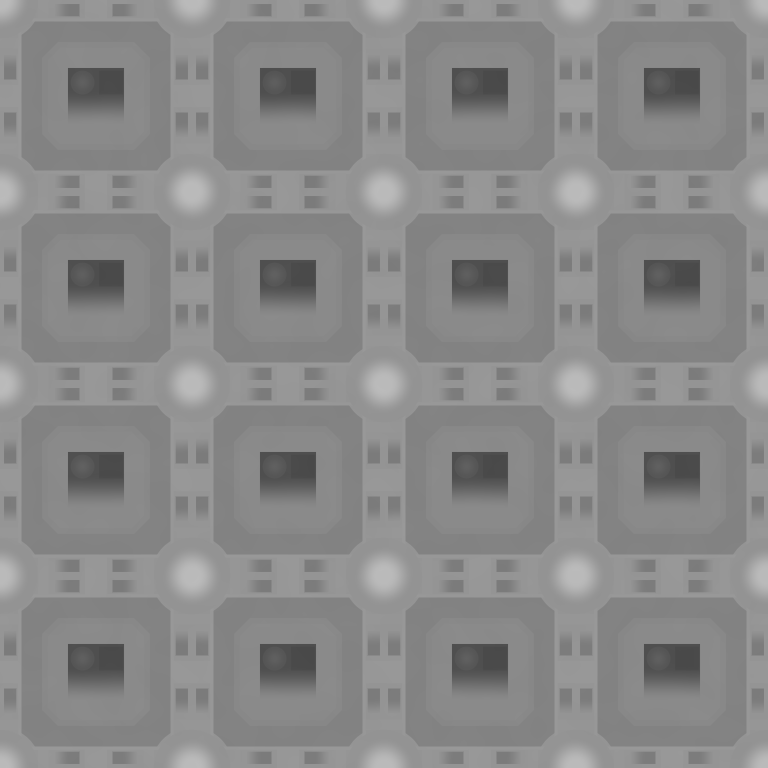
Reproduce this texture map procedurally as a Shadertoy shader.

```glsl
// Grey riveted lattice: chamfered panels with shaded square recesses, slotted beams and domed joints.
#define REPEATS 4.0
#define BEAM_HALF 0.112
#define JOINT_RADIUS 0.199
#define DOME_RADIUS 0.157
#define INSET_HALF 0.281
#define RECESS_HALF 0.146
#define PANEL_GREY 0.512
#define INSET_GREY 0.541
#define BEAM_GREY 0.582
#define SLOT_GREY 0.485
#define RECESS_GREY 0.298
#define WEAR 0.008

// Antialiased coverage of a signed distance, both in cell units.
float cover(float d, float pixel) {
    return clamp(0.5 - d / pixel, 0.0, 1.0);
}

float boxDistance(vec2 p, vec2 halfSize) {
    vec2 d = abs(p) - halfSize;
    return length(max(d, 0.0)) + min(max(d.x, d.y), 0.0);
}

float chamferBox(vec2 p, float halfSize, float cut) {
    vec2 a = abs(p);
    return max(max(a.x, a.y) - halfSize, (a.x + a.y - 2.0 * halfSize + cut) * 0.7071);
}

// Gradient noise that wraps after a whole number of lattice steps.
vec2 latticeGradient(vec2 node, float period) {
    node = mod(node, period);
    float angle = 6.2832 * fract(sin(dot(node, vec2(127.1, 311.7))) * 43758.5);
    return vec2(cos(angle), sin(angle));
}

float gradientNoise(vec2 p, float period) {
    vec2 i = floor(p), f = p - i;
    vec2 u = f * f * f * (f * (f * 6.0 - 15.0) + 10.0);
    vec2 e = vec2(1.0, 0.0);
    float a = dot(latticeGradient(i, period), f);
    float b = dot(latticeGradient(i + e.xy, period), f - e.xy);
    float c = dot(latticeGradient(i + e.yx, period), f - e.yx);
    float d = dot(latticeGradient(i + e.xx, period), f - e.xx);
    return mix(mix(a, b, u.x), mix(c, d, u.x), u.y);
}

// Recessed square: dark at the top, fading into the inset at the bottom.
float shadeRecess(float grey, vec2 p, float pixel) {
    float floorGrey = RECESS_GREY + 0.012;
    float tile = boxDistance(p - vec2(0.078, 0.070), vec2(0.062));
    floorGrey = mix(floorGrey, RECESS_GREY - 0.008, cover(tile, pixel));
    float r = length(p - vec2(-0.070, 0.070));
    float knobGrey = mix(0.375, 0.335, smoothstep(0.0, 0.062, r));
    floorGrey = mix(floorGrey, knobGrey, cover(r - 0.062, pixel));
    float depth = smoothstep(-0.155, 0.030, p.y);
    float edge = boxDistance(p, vec2(RECESS_HALF));
    return mix(grey, floorGrey, depth * cover(edge, pixel));
}

// Beam with paired slots that fade out toward the joints.
float shadeBeam(float along, float across, float pixel) {
    float grey = BEAM_GREY;
    float rim = cover(BEAM_HALF - 0.017 - across, pixel);
    float plate = cover(abs(along - 0.5) - 0.058, pixel);
    float collar = cover(abs(along - 0.225) - 0.027, pixel);
    grey += 0.012 * max(rim, max(plate, 0.5 * collar));
    float slot = boxDistance(vec2(along - 0.350, across - 0.053), vec2(0.064, 0.032));
    float fade = smoothstep(0.270, 0.365, along);
    return mix(grey, SLOT_GREY, fade * cover(slot, pixel));
}

// Flat joint disc carrying a soft dome.
float shadeJoint(float r) {
    float dome = 1.0 - smoothstep(0.035, DOME_RADIUS, r);
    return mix(0.577, 0.730, dome);
}

void mainImage(out vec4 fragColor, in vec2 fragCoord) {
    vec2 uv = fragCoord / iResolution.xy;
    float pixel = REPEATS / min(iResolution.x, iResolution.y);
    vec2 p = fract(uv * REPEATS) - 0.5;
    vec2 fromJoint = 0.5 - abs(p);
    float across = min(fromJoint.x, fromJoint.y);
    float along = max(fromJoint.x, fromJoint.y);
    float r = length(fromJoint);

    // Panel with two shallow raised steps
    float grey = PANEL_GREY;
    float inset = chamferBox(p, INSET_HALF, 0.083);
    grey = mix(grey, INSET_GREY - 0.008, cover(inset, pixel));
    grey = mix(grey, INSET_GREY, cover(inset + 0.030, pixel));
    grey = shadeRecess(grey, p, pixel);

    // Lattice around the panel
    grey = mix(grey, 0.580, cover(r - JOINT_RADIUS - 0.014, pixel));
    grey = mix(grey, shadeBeam(along, across, pixel), cover(across - BEAM_HALF, pixel));
    grey = mix(grey, shadeJoint(r), cover(r - JOINT_RADIUS, pixel));

    // Faint wear
    grey += WEAR * gradientNoise(uv * 24.0, 24.0);
    fragColor = vec4(vec3(grey), 1.0);
}
```
